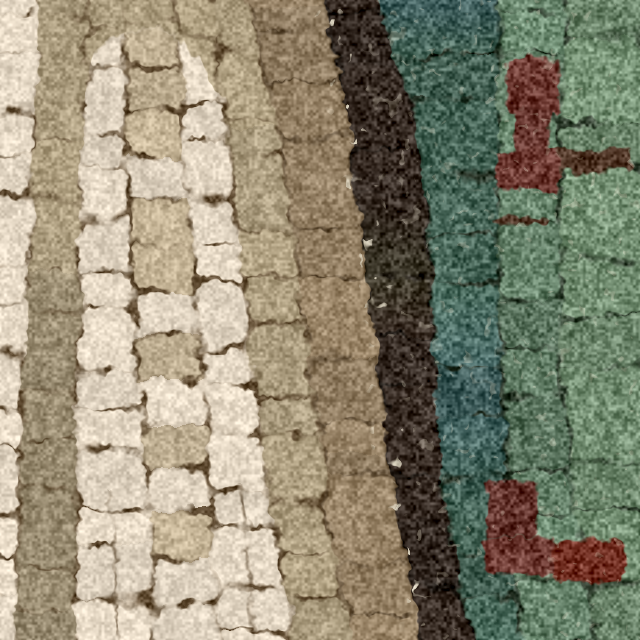
This texture is drawn by a three.js fragment shader. Its source:

```glsl
varying vec2 vUv;

float hash(vec2 p) {
  vec3 q = fract(p.xyx * vec3(0.1031, 0.1030, 0.0973));
  q += dot(q, q.yzx + 33.33);
  return fract((q.x + q.y) * q.z);
}

float noise(vec2 p) {
  vec2 cell = floor(p), f = fract(p);
  f = f * f * (3.0 - 2.0 * f);
  return mix(mix(hash(cell), hash(cell + vec2(1.0, 0.0)), f.x),
             mix(hash(cell + vec2(0.0, 1.0)), hash(cell + 1.0), f.x), f.y);
}

vec2 wobble(vec2 p, float scale) {
  return vec2(noise(p * scale), noise(p * scale + 50.0)) - 0.5;
}

float boxDist(vec2 p, vec2 halfSize, float radius) {
  vec2 q = abs(p) - halfSize + radius;
  return length(max(q, 0.0)) + min(max(q.x, q.y), 0.0) - radius;
}

// Cubic through four x positions at heights 0, 1/3, 2/3 and 1
float edge(float y, vec4 x) {
  float t = 3.0 * y, a = t - 1.0, b = t - 2.0, c = t - 3.0;
  return dot(x, vec4(-a * b * c / 6.0, t * b * c * 0.5, -t * a * c * 0.5, t * a * b / 6.0));
}

float unevenRows(float y, float height, float phase) {
  float row = y / height + phase;
  return row + 0.2 * sin(row * 2.4 + phase * 5.0);
}

// Paints a column of stones over everything right of its left edge
vec3 band(vec3 under, vec2 p, float left, float right, float row, float height,
          vec3 tone, float vary, vec3 grout, float seam) {
  float width = right - left;
  float id = floor(row);
  float tint = hash(vec2(id + 31.0, floor(left * 9.0 + height * 300.0)));
  vec2 local = vec2(p.x - left - 0.5 * width, (fract(row) - 0.5) * height);
  local.y += (tint - 0.5) * 0.2 * local.x;
  float d = boxDist(local, 0.5 * vec2(width, height), 0.014);
  float worn = 0.1 + 1.3 * smoothstep(0.15, 0.85, noise(p * 48.0 + 7.0));
  vec3 stone = tone * (1.0 + vary * (tint - 0.5));
  stone = mix(stone, grout, clamp(smoothstep(-0.0065, 0.0, d) * worn * seam, 0.0, 1.0));
  return mix(under, stone, smoothstep(-0.002, 0.002, p.x - left));
}

vec3 inlay(vec3 under, vec2 p, vec2 low, vec2 high, vec3 tone) {
  float d = boxDist(p - 0.5 * (low + high), 0.5 * (high - low), 0.006);
  return mix(under, tone, smoothstep(0.003, -0.003, d));
}

void main() {
  vec2 p = vUv + 0.013 * wobble(vUv, 24.0) + 0.009 * wobble(vUv + 3.0, 80.0);
  p += 0.005 * wobble(vUv + 5.0, 170.0);
  float y = p.y;

  vec3 ivory = vec3(0.89, 0.84, 0.765), sand = vec3(0.69, 0.63, 0.51);
  vec3 clay = vec3(0.585, 0.505, 0.395), soot = vec3(0.215, 0.17, 0.14);
  vec3 teal = vec3(0.28, 0.40, 0.345), leaf = vec3(0.445, 0.55, 0.44);
  vec3 grout = vec3(0.36, 0.28, 0.18), moss = vec3(0.14, 0.18, 0.13);

  // Column edges, left to right
  float sandL = edge(y, vec4(0.026, 0.036, 0.048, 0.059));
  float paleL = edge(y, vec4(0.117, 0.120, 0.128, 0.137));
  float coreL = edge(y, vec4(0.243, 0.224, 0.204, 0.195));
  float coreR = edge(y, vec4(0.341, 0.320, 0.297, 0.275));
  float paleR = edge(y, vec4(0.462, 0.406, 0.370, 0.330));
  float clayL = edge(y, vec4(0.553, 0.495, 0.457, 0.385));
  float sootL = edge(y, vec4(0.658, 0.603, 0.564, 0.501));
  float tealL = edge(y, vec4(0.742, 0.684, 0.667, 0.586));
  float leafL = edge(y, vec4(0.815, 0.788, 0.777, 0.780));
  float leafR = edge(y, vec4(0.935, 0.885, 0.875, 0.885));

  // Pale tongue with a rounded top and alternating core stones
  float arch = y - 0.955 + 6.5 * (p.x - 0.225) * (p.x - 0.225);
  float aboveArch = smoothstep(-0.004, 0.004, arch);
  vec3 pale = mix(ivory, sand, aboveArch);
  float coreRow = (y - 0.4766) / 0.0697;
  float i = floor(coreRow);
  float sandy = max(mod(i + step(1.5, i), 2.0), step(4.5, i)) * step(0.06, y);
  vec3 core = mix(pale, vec3(0.755, 0.69, 0.575), sandy * (1.0 - aboveArch));
  float paleSeam = mix(0.9, 0.5, aboveArch);

  vec3 col = band(ivory, p, -0.05, sandL, unevenRows(y, 0.078, 0.3), 0.078, ivory * 1.02, 0.06, grout, 0.85);
  vec3 shade = sand * mix(0.84, 0.97, smoothstep(0.25, 0.75, y));
  col = band(col, p, sandL, paleL, unevenRows(y, 0.092, 0.6), 0.092, shade, 0.1, grout, 0.5);
  col = band(col, p, paleL, coreL, unevenRows(y, 0.074, 0.1), 0.074, pale, 0.06, grout, paleSeam);
  col = band(col, p, coreL, coreR, coreRow, 0.0697, core, 0.06, grout, paleSeam);
  col = band(col, p, coreR, paleR, unevenRows(y, 0.076, 0.8), 0.076, pale, 0.06, grout, paleSeam);

  // Split stones low in the tongue
  float split = min(abs(p.x - mix(paleL, coreL, 0.5)), abs(p.x - mix(coreR, paleR, 0.48)));
  float splitWear = noise(p * 45.0 + 30.0);
  col = mix(col, grout, 0.8 * splitWear * smoothstep(0.006, 0.0, split) * step(y, 0.24));

  col = band(col, p, paleR, clayL, unevenRows(y, 0.086, 0.4), 0.086, sand, 0.1, grout, 0.75);
  col = band(col, p, clayL, sootL, unevenRows(y, 0.105, 0.7), 0.105, clay, 0.1, grout * 0.85, 0.6);
  vec3 dark = mix(soot, vec3(0.23, 0.21, 0.155), smoothstep(0.12, 0.0, abs(y - 0.58)));
  col = band(col, p, sootL, tealL, unevenRows(y, 0.10, 0.2), 0.10, dark, 0.2, vec3(0.10, 0.08, 0.06), 0.7);

  // Green ground, bluer toward the dark column
  float blue = max(smoothstep(0.22, 0.0, abs(y - 0.38)), smoothstep(0.9, 1.0, y));
  vec3 cool = mix(teal, vec3(0.25, 0.37, 0.365), blue);
  col = band(col, p, tealL, leafL, unevenRows(y, 0.098, 0.5), 0.098, cool, 0.18, moss, 0.7);
  col = band(col, p, leafL, leafR, unevenRows(y, 0.09, 0.9), 0.09, mix(teal, leaf, 0.7), 0.2, moss, 0.6);
  col = band(col, p, leafR, 1.03, unevenRows(y, 0.105, 0.15), 0.105, leaf, 0.14, moss, 0.6);

  // Red inlays
  vec3 red = vec3(0.41, 0.21, 0.18), rust = vec3(0.31, 0.21, 0.15);
  col = inlay(col, p, vec2(0.86, 0.732), vec2(0.99, 0.768), rust);
  col = inlay(col, p, vec2(0.792, 0.826), vec2(0.876, 0.906), red);
  col = inlay(col, p, vec2(0.802, 0.756), vec2(0.860, 0.836), red * 0.94);
  col = inlay(col, p, vec2(0.773, 0.702), vec2(0.872, 0.768), red);
  col = inlay(col, p, vec2(0.770, 0.649), vec2(0.858, 0.659), rust);
  col = inlay(col, p, vec2(0.760, 0.160), vec2(0.840, 0.243), red * 0.92);
  col = inlay(col, p, vec2(0.752, 0.102), vec2(0.868, 0.160), red);
  col = inlay(col, p, vec2(0.864, 0.090), vec2(0.974, 0.157), vec3(0.44, 0.18, 0.13));

  // Bright chips beside the dark column, then surface grain
  float besideDark = exp(-2500.0 * (p.x - sootL) * (p.x - sootL)) + 0.35 * step(sootL, p.x);
  float chips = smoothstep(0.82, 0.94, noise(p * 85.0)) * besideDark;
  col = mix(col, vec3(0.84, 0.81, 0.73), clamp(0.85 * chips, 0.0, 1.0));
  float grain = 0.6 * noise(vUv * 230.0) + 0.4 * noise(vUv * 130.0 + 20.0) - 0.5;
  float mottle = noise(vUv * 45.0 + 11.0) - 0.5;
  float rough = mix(0.36, 0.48, smoothstep(0.0, 0.05, p.x - sootL));
  rough *= mix(1.0, 0.75, smoothstep(0.65, 0.85, col.r));
  col += grain * rough + 0.06 * mottle;
  gl_FragColor = vec4(clamp(col, 0.0, 1.0), 1.0);
}
```
